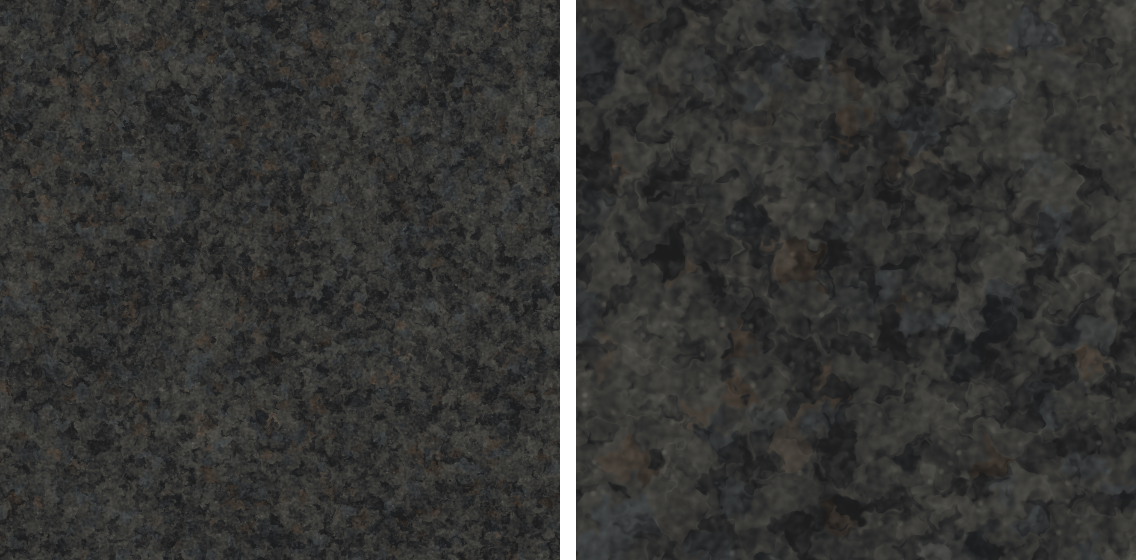
Left: the whole. Right: its middle third, enlarged.
A WebGL 2 fragment shader for this texture:

```glsl
#version 300 es
precision highp float;
// Dark polished granite: charcoal mica, grey-brown feldspar grains and fine pale flecks.

uniform vec2 u_resolution;
out vec4 fragColor;

// Feature frequencies, in repeats per canvas
const float CLOUD_FREQ = 7.0;
const float WARP_FREQ = 60.0;
const float GRAIN_FREQ = 52.0;
const float CHIP_FREQ = 105.0;
const float MICA_FREQ = 42.0;
const float GRIT_FREQ = 190.0;
const float VEIN_FREQ = 46.0;
const float SPECK_FREQ = 170.0;

// Brightness contributions
const float BASE_TONE = 0.207;
const float CLOUD_GAIN = 0.035;
const float GRAIN_GAIN = 0.062;
const float CHIP_GAIN = 0.062;
const float MOTTLE_GAIN = 0.050;
const float MICA_DEPTH = 0.060;
const float GRIT_GAIN = 0.055;
const float VEIN_GAIN = 0.035;
const float SPECK_GAIN = 0.085;
const float DARKEST = 0.105;

const float WARP_AMOUNT = 0.011;
const float SPECK_CHANCE = 0.045;
const vec3 DARK_TINT = vec3(0.985, 0.995, 1.025);
const vec3 LIGHT_TINT = vec3(1.020, 1.010, 0.945);
const vec3 RUST_TINT = vec3(1.140, 0.990, 0.850);
const vec3 SLATE_TINT = vec3(0.940, 1.005, 1.040);

// Two uniform random values for a lattice point
vec2 hash2(vec2 p, uint seed) {
  uvec2 v = uvec2(ivec2(p)) * 1664525u + 1013904223u + seed * 747796405u;
  v.x += v.y * 1664525u;
  v.y += v.x * 1664525u;
  v ^= v >> 16u;
  v.x += v.y * 1664525u;
  v.y += v.x * 1664525u;
  v ^= v >> 16u;
  return vec2(v >> 8u) / 16777216.0;
}

float cornerSlope(vec2 cell, vec2 corner, vec2 f, uint seed) {
  float angle = 6.28318 * hash2(cell + corner, seed).x;
  return dot(vec2(cos(angle), sin(angle)), f - corner);
}

// Gradient noise, roughly -0.7 to 0.7
float gradNoise(vec2 p, uint seed) {
  vec2 i = floor(p), f = p - i;
  vec2 w = f * f * f * (f * (f * 6.0 - 15.0) + 10.0);
  float low = mix(cornerSlope(i, vec2(0, 0), f, seed), cornerSlope(i, vec2(1, 0), f, seed), w.x);
  float high = mix(cornerSlope(i, vec2(0, 1), f, seed), cornerSlope(i, vec2(1, 1), f, seed), w.x);
  return mix(low, high, w.y);
}

float fbm(vec2 p, uint seed) {
  float sum = 0.0, gain = 1.0;
  for (uint k = 0u; k < 3u; k++) {
    sum += gain * gradNoise(p, seed + k);
    p = p * 2.03 + 17.3;
    gain *= 0.55;
  }
  return sum;
}

// Two random values per Voronoi grain, blended across soft grain borders
vec2 grains(vec2 p, float sharpness, uint seed) {
  vec2 i = floor(p), sum = vec2(0.0);
  float total = 0.0;
  for (int y = -1; y <= 1; y++) {
    for (int x = -1; x <= 1; x++) {
      vec2 cell = i + vec2(x, y);
      vec2 d = cell + hash2(cell, seed) - p;
      float weight = exp(-sharpness * dot(d, d));
      sum += weight * hash2(cell, seed + 1u);
      total += weight;
    }
  }
  return sum / max(total, 1e-12);
}

// Sparse round dots with random brightness
float specks(vec2 p, uint seed) {
  vec2 cell = floor(p);
  vec2 pick = hash2(cell, seed);
  vec2 centre = 0.35 + 0.3 * hash2(cell, seed + 1u);
  float dotMask = 1.0 - smoothstep(0.08, 0.42, length(p - cell - centre));
  return dotMask * step(pick.x, SPECK_CHANCE) * (0.4 + 0.6 * pick.y);
}

void main() {
  vec2 uv = gl_FragCoord.xy / min(u_resolution.x, u_resolution.y);
  vec2 warp = vec2(fbm(uv * WARP_FREQ, 1u), fbm(uv * WARP_FREQ, 5u));
  vec2 q = uv + WARP_AMOUNT * warp;

  // Mineral grains, large and small, over slow clouding
  float cloud = fbm(uv * CLOUD_FREQ, 10u);
  vec2 grain = grains(q * GRAIN_FREQ, 24.0, 20u);
  vec2 chip = grains(q * CHIP_FREQ, 14.0, 30u);
  float tone = BASE_TONE + CLOUD_GAIN * cloud;
  tone += GRAIN_GAIN * (grain.x - 0.5) + CHIP_GAIN * (chip.x - 0.5);
  tone += MOTTLE_GAIN * fbm(uv * WARP_FREQ * 1.4, 40u);

  // Ragged dark mica patches
  float micaField = fbm(q * MICA_FREQ, 50u) - 0.25 * cloud + 0.25 * (chip.y - 0.5);
  float mica = smoothstep(0.08, 0.30, micaField);
  tone -= MICA_DEPTH * mica;

  // Fine grit, broken pale hairlines and bright specks
  tone += GRIT_GAIN * gradNoise(uv * GRIT_FREQ, 60u);
  float hairline = 1.0 - smoothstep(0.0, 0.07, abs(gradNoise(q * VEIN_FREQ, 70u)));
  float broken = smoothstep(0.12, 0.40, gradNoise(uv * VEIN_FREQ * 0.8, 71u));
  tone += VEIN_GAIN * hairline * broken;
  tone += SPECK_GAIN * specks(uv * SPECK_FREQ, 80u);
  tone = DARKEST + 0.5 * (tone - DARKEST + sqrt(pow(tone - DARKEST, 2.0) + 0.0008));

  // Cool shadows, warm lights, occasional rusty or slate grains
  vec3 tint = mix(DARK_TINT, LIGHT_TINT, smoothstep(0.12, 0.25, tone));
  tint = mix(tint, RUST_TINT, 0.8 * smoothstep(0.86, 0.96, grain.y) * (1.0 - mica));
  tint = mix(tint, SLATE_TINT, 0.7 * smoothstep(0.25, 0.08, grain.y));
  fragColor = vec4(clamp(tone * tint, 0.0, 1.0), 1.0);
}
```
